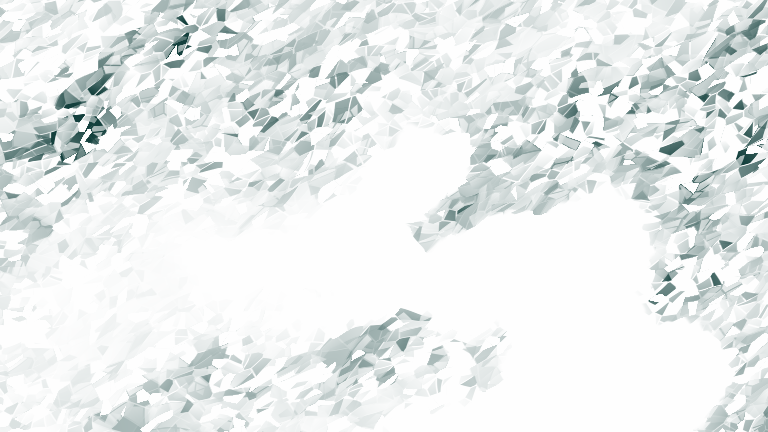
Give the GLSL for this background, as a WebGL 1 fragment shader.

```glsl
precision highp float;
uniform vec2 u_resolution;

const vec3 PAPER = vec3(0.995, 0.995, 0.995);
const vec3 INK = vec3(0.68, 0.55, 0.56);   // light absorbed at full tone
const vec2 GRAIN = vec2(0.866, 0.5);       // direction of the strata
const vec2 STRETCH = vec2(0.6, 1.0);
const float BASE_TONE = 0.19;
const float FIRST_SCALE = 9.0;
const float SCALE_STEP = 1.65;
const float GAP_CHANCE = 0.17;
const float STREAK_GAPS = 0.38;
const float MAX_TONE = 1.35;

struct Facet { vec2 site; vec2 rnd; vec2 local; float edge; };

vec2 hash2(vec2 c) {
  return fract(sin(vec2(dot(c, vec2(127.1, 311.7)), dot(c, vec2(269.5, 183.3)))) * 43758.5);
}

vec2 toGrain(vec2 p) { return vec2(dot(p, GRAIN), dot(p, vec2(-GRAIN.y, GRAIN.x))); }
vec2 fromGrain(vec2 q) { return q.x * GRAIN + q.y * vec2(-GRAIN.y, GRAIN.x); }

// Nearest cell, split by a random chord into two angular shards
Facet cellular(vec2 q) {
  vec2 base = floor(q), nearest = vec2(0.0), cell = base;
  float best = 9.0;
  for (int j = -1; j <= 1; j++) for (int i = -1; i <= 1; i++) {
    vec2 c = base + vec2(float(i), float(j));
    vec2 r = c + hash2(c) - q;
    float d = dot(r, r);
    if (d < best) { best = d; nearest = r; cell = c; }
  }
  float edge = 9.0;
  for (int j = -2; j <= 2; j++) for (int i = -2; i <= 2; i++) {
    vec2 c = cell + vec2(float(i), float(j));
    vec2 r = c + hash2(c) - q;
    vec2 gap = r - nearest;
    if (dot(gap, gap) > 0.0001) edge = min(edge, dot(0.5 * (r + nearest), normalize(gap)));
  }
  vec2 cut = hash2(cell + 7.1);
  vec2 dir = vec2(cos(cut.x * 6.28), sin(cut.x * 6.28));
  float chord = dot(-nearest, dir) + 0.3 * (cut.y - 0.5);
  float side = step(0.0, chord);
  vec2 site = q + nearest + dir * 0.25 * (2.0 * side - 1.0);
  return Facet(site, hash2(cell + 41.7 + side * 19.3), -nearest, min(edge, abs(chord)));
}

float capsule(vec2 p, vec2 a, vec2 b, float r) {
  vec2 ab = b - a;
  return length(p - a - ab * clamp(dot(p - a, ab) / dot(ab, ab), 0.0, 1.0)) - r;
}

float glow(vec2 p, vec2 centre, vec2 radii) {
  vec2 q = toGrain(p - centre) / radii;
  return exp(-dot(q, q));
}

// Signed distance to the blank clearing, with a ragged rim
float clearing(vec2 p) {
  p += 0.010 * sin(p.yx * vec2(29.0, 25.0) + 1.0) + 0.005 * sin(p.yx * vec2(83.0, 71.0));
  p += 0.003 * sin(p.yx * vec2(217.0, 189.0));
  float d = capsule(p, vec2(0.50, 0.39), vec2(0.93, 0.40), 0.075);
  d = min(d, capsule(p, vec2(0.78, 0.44), vec2(1.00, 0.635), 0.085));
  d = min(d, capsule(p, vec2(1.09, 0.35), vec2(1.40, 0.435), 0.125));
  d = min(d, capsule(p, vec2(0.68, 0.28), vec2(1.10, 0.335), 0.045));
  d = min(d, capsule(p, vec2(1.22, 0.27), vec2(1.42, 0.29), 0.07));
  d = min(d, capsule(p, vec2(1.30, 0.12), vec2(1.55, 0.13), 0.15));
  return min(d, capsule(p, vec2(1.00, -0.03), vec2(1.35, 0.02), 0.10));
}

// Broad light and dark regions
float density(vec2 p) {
  float t = BASE_TONE;
  t += 1.00 * glow(p, vec2(0.17, 0.74), vec2(0.11, 0.07));
  t += 0.85 * glow(p, vec2(0.42, 0.91), vec2(0.11, 0.07));
  t += 0.45 * glow(p, vec2(0.04, 0.54), vec2(0.16, 0.09));
  t += 0.38 * glow(p, vec2(0.64, 0.70), vec2(0.24, 0.12));
  t += 0.42 * glow(p, vec2(1.10, 0.58), vec2(0.17, 0.08));
  t += 0.45 * glow(p, vec2(1.36, 0.71), vec2(0.18, 0.08));
  t += 0.62 * glow(p, vec2(1.65, 0.62), vec2(0.17, 0.11));
  t += 0.48 * glow(p, vec2(1.70, 0.86), vec2(0.22, 0.09));
  t += 0.48 * glow(p, vec2(1.60, 0.36), vec2(0.18, 0.08));
  t += 0.30 * glow(p, vec2(0.90, 0.22), vec2(0.16, 0.08));
  t += 0.28 * glow(p, vec2(0.46, 0.08), vec2(0.22, 0.08));
  t += 0.22 * glow(p, vec2(1.74, 0.08), vec2(0.10, 0.14));
  t *= 1.0 - 0.85 * glow(p, vec2(0.20, 0.27), vec2(0.38, 0.19));
  float fade = mix(0.18, 0.02, smoothstep(0.5, 1.0, p.x));
  return t * smoothstep(-0.03, fade, clearing(p));
}

// Diagonal veins where blank shards gather
float streak(vec2 p) {
  vec2 q = toGrain(p);
  float wave = sin(q.y * 27.0 + 1.8 * sin(q.x * 5.0) + 0.8) + 0.6 * sin(q.y * 51.0 - q.x * 8.0);
  return smoothstep(-0.2, 1.4, wave) + 1.3 * glow(p, vec2(0.17, 0.86), vec2(0.22, 0.04));
}

void main() {
  vec2 p = gl_FragCoord.xy / u_resolution.y;
  float pixel = 1.0 / u_resolution.y;
  vec2 bent = p + 0.010 * sin(p.yx * vec2(17.0, 13.0)) + 0.002 * sin(p.yx * vec2(67.0, 59.0));
  float tone = density(p) * 0.7;
  float scale = FIRST_SCALE;

  // Coarse to fine layers of translucent and blank shards
  for (int i = 0; i < 4; i++) {
    float level = float(i);
    vec2 offset = vec2(17.3, 9.1) * level;
    Facet f = cellular(toGrain(bent) * STRETCH * scale + offset);
    vec2 site = fromGrain((f.site - offset) / (scale * STRETCH));
    float pick = fract(f.rnd.x * 7.3 + f.rnd.y * 13.1);
    float slope = dot(f.local, vec2(cos(pick * 6.28), sin(pick * 6.28)));
    float shade = density(mix(p, site, 0.7)) * (0.28 + 2.1 * pow(f.rnd.x, 3.0) + 0.4 * slope);
    float chance = (GAP_CHANCE + STREAK_GAPS * streak(site)) * (1.25 - 0.25 * level);
    float blank = step(f.rnd.y, chance) * step(0.5, level);
    float shown = mix(0.85, 0.8 * step(0.5, pick), step(1.5, level));
    float alpha = max(blank, shown) * smoothstep(0.0, pixel * scale, f.edge + 0.7 * blank * pixel * scale);
    tone = mix(tone, shade * (1.0 - blank), alpha);
    // Faint pale seams
    tone *= 1.0 - 0.25 * (1.0 - smoothstep(0.0, 0.002 * scale, f.edge)) * step(level, 2.5);
    // Shards whose centre falls inside the clearing break off its rim
    float solid = smoothstep(-pixel, pixel, clearing(mix(p, site, 0.6)) + 0.01);
    tone *= mix(1.0, solid, step(0.5, level));
    scale *= SCALE_STEP;
  }

  tone *= smoothstep(-pixel, pixel, clearing(p) + 0.015);
  gl_FragColor = vec4(PAPER - INK * clamp(tone, 0.0, MAX_TONE), 1.0);
}
```
